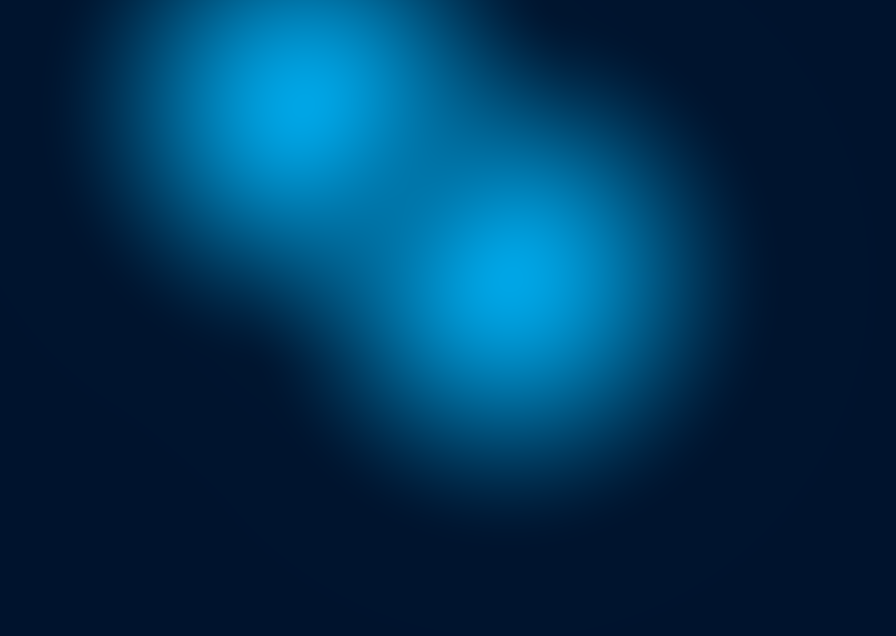
A Shadertoy shader for this background:

```glsl
// Two soft cyan glows set diagonally on a deep navy field.

const vec3 NAVY = vec3(0.0, 0.076, 0.178);
const vec3 CYAN = vec3(0.0, 0.650, 0.902);

// Glow centres as fractions of the canvas; radii in canvas heights.
const vec2 UPPER_CENTRE = vec2(0.341, 0.831);
const vec2 LOWER_CENTRE = vec2(0.569, 0.562);
const float UPPER_RADIUS = 0.425;
const float LOWER_RADIUS = 0.432;

const float OVERLAP_LOSS = 1.35;   // how much light is lost where glows meet
const float HALO_STRENGTH = 0.018; // faint wide light around each glow
const float HALO_SCALE = 1.5;      // halo size relative to its glow

// Smooth falloff from 1 at the centre to 0 at the radius.
float falloff(float dist, float radius) {
    return 1.0 - smoothstep(0.0, radius, dist);
}

// Bright core with a faint outer halo.
float glow(vec2 uv, vec2 centre, float radius, float aspect) {
    float dist = length((uv - centre) * vec2(aspect, 1.0));
    float core = falloff(dist, radius);
    float halo = falloff(dist, radius * HALO_SCALE);
    return mix(core, 1.0, HALO_STRENGTH * halo);
}

void mainImage(out vec4 fragColor, in vec2 fragCoord) {
    vec2 uv = fragCoord / iResolution.xy;
    float aspect = iResolution.x / iResolution.y;

    float upper = glow(uv, UPPER_CENTRE, UPPER_RADIUS, aspect);
    float lower = glow(uv, LOWER_CENTRE, LOWER_RADIUS, aspect);

    // Screen-like blend keeps the bridge dimmer than the cores.
    float light = upper + lower - OVERLAP_LOSS * upper * lower;

    fragColor = vec4(mix(NAVY, CYAN, clamp(light, 0.0, 1.0)), 1.0);
}
```
